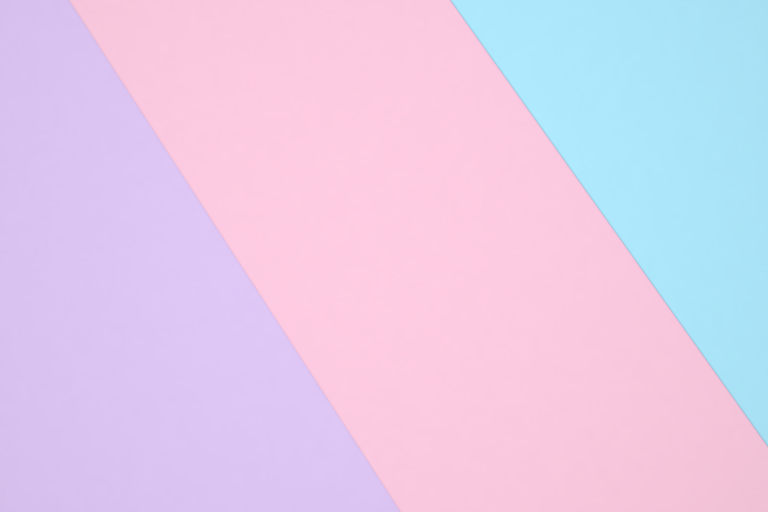
This background is drawn by a Shadertoy shader. Its source:

```glsl
// Three overlapping sheets of pastel paper: lilac, pink and sky blue.
// Two slanted edges split the canvas by signed distance; soft light,
// thin contact shadows and faint paper mottling finish the surface.

float hash(vec2 p) {
    p = fract(p * vec2(0.1031, 0.1137));
    p += dot(p, p.yx + 33.33);
    return fract((p.x + p.y) * p.x * 7.31);
}

float valueNoise(vec2 p) {
    vec2 cell = floor(p), f = fract(p);
    f = f * f * (3.0 - 2.0 * f);
    return mix(mix(hash(cell), hash(cell + vec2(1, 0)), f.x),
               mix(hash(cell + vec2(0, 1)), hash(cell + vec2(1, 1)), f.x), f.y);
}

// Signed distance to the line from a down to b, positive on its right.
float edgeDistance(vec2 p, vec2 a, vec2 b) {
    vec2 along = normalize(b - a);
    return dot(p - a, vec2(-along.y, along.x));
}

void mainImage(out vec4 fragColor, in vec2 fragCoord) {
    vec2 p = fragCoord / iResolution.xy * vec2(1.5, 1.0);
    float soft = 0.8 / iResolution.y;

    float lilacEdge = edgeDistance(p, vec2(0.135, 1.0), vec2(0.783, 0.0));
    float blueEdge = edgeDistance(p, vec2(0.879, 1.0), vec2(1.5, 0.127));

    // Paper sheets
    vec3 lilac = vec3(0.870, 0.778, 0.960);
    vec3 pink = vec3(0.990, 0.793, 0.880);
    vec3 blue = vec3(0.685, 0.917, 0.996);
    vec3 color = mix(lilac, pink, smoothstep(-soft, soft, lilacEdge));
    color = mix(color, blue, smoothstep(-soft, soft, blueEdge));

    // Thin shadows where the sheets meet
    float lilacShade = exp(-pow(lilacEdge / 0.0025, 2.0));
    float blueShade = exp(-pow((blueEdge - 0.0005) / 0.002, 2.0));
    color *= 1.0 - vec3(0.02, 0.04, 0.04) * lilacShade;
    color *= 1.0 - vec3(0.08, 0.10, 0.08) * blueShade;

    // Light falling off towards the corners
    vec2 fromLight = p - vec2(0.7, 0.55);
    color *= 1.008 - 0.065 * dot(fromLight, fromLight);

    // Paper mottling
    float mottle = 0.6 * valueNoise(p * 45.0) + 0.4 * valueNoise(p * 130.0);
    color += 0.008 * (mottle - 0.5);

    fragColor = vec4(clamp(color, 0.0, 1.0), 1.0);
}
```
